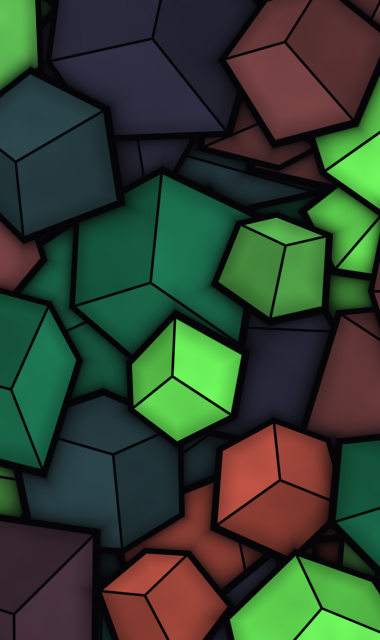
Write a Shadertoy shader that draws this background.

```glsl
const int   CUBE_COUNT   = 95;
const float SIZE_MIN     = 0.047;   // half edge, in canvas heights
const float SIZE_MAX     = 0.096;
const float BACK_GROWTH  = 0.5;     // extra size of the rearmost cubes
const float DARK_GROWTH  = 1.25;    // dark cubes are larger
const float MARGIN       = 0.13;    // scatter beyond the canvas
const float OUTLINE      = 0.0050;  // half widths
const float INNER_LINE   = 0.0020;
const float SHADOW_REACH = 0.013;
const float SHADOW_DEPTH = 0.65;
const float PERSPECTIVE  = 0.13;
const vec3  FACE_SHADE   = vec3(0.82, 0.96, 1.12);

const vec3 INK     = vec3(0.020, 0.020, 0.030);
const vec3 NAVY    = vec3(0.155, 0.155, 0.225);
const vec3 TEAL    = vec3(0.140, 0.225, 0.245);
const vec3 PLUM    = vec3(0.240, 0.165, 0.210);
const vec3 MAROON  = vec3(0.390, 0.215, 0.220);
const vec3 RED     = vec3(0.620, 0.270, 0.225);
const vec3 BROWN   = vec3(0.410, 0.325, 0.230);
const vec3 EMERALD = vec3(0.090, 0.390, 0.270);
const vec3 LEAF    = vec3(0.320, 0.650, 0.285);
const vec3 LIME    = vec3(0.370, 0.830, 0.310);
const vec3 ORANGE  = vec3(0.880, 0.560, 0.270);
const float DARK_SHARE = 0.24;

float hash(float n) { return fract(sin(n * 12.9898) * 43758.5453); }

float hash2(vec2 p) { return fract(sin(dot(p, vec2(12.9898, 78.233))) * 43758.5453); }

float cross2(vec2 a, vec2 b) { return a.x * b.y - a.y * b.x; }

float valueNoise(vec2 p) {
    vec2 i = floor(p), f = fract(p);
    f = f * f * (3.0 - 2.0 * f);
    return mix(mix(hash2(i), hash2(i + vec2(1, 0)), f.x),
               mix(hash2(i + vec2(0, 1)), hash2(i + vec2(1, 1)), f.x), f.y);
}

float segmentDistance(vec2 p, vec2 e) {
    return length(p - e * clamp(dot(p, e) / dot(e, e), 0.0, 1.0));
}

// Signed distance to the pair of silhouette sides parallel to e
float sideDistance(vec2 p, vec2 e, vec2 f, vec2 g) {
    return (abs(cross2(p, e)) - abs(cross2(f, e)) - abs(cross2(g, e))) / length(e);
}

// Weighted choice of the cube colour
vec3 pickColour(float t) {
    if (t < 0.07) return NAVY;
    if (t < 0.15) return TEAL;
    if (t < DARK_SHARE) return PLUM;
    if (t < 0.43) return MAROON;
    if (t < 0.52) return RED;
    if (t < 0.56) return BROWN;
    if (t < 0.73) return EMERALD;
    if (t < 0.83) return LEAF;
    if (t < 0.915) return LIME;
    return ORANGE;
}

void mainImage(out vec4 fragColor, in vec2 fragCoord) {
    vec2 uv = fragCoord / iResolution.y;
    vec2 canvas = vec2(iResolution.x / iResolution.y, 1.0);
    float aa = 0.8 / iResolution.y;
    float mottle = 0.65 * valueNoise(uv * 13.0) + 0.35 * valueNoise(uv * 37.0);
    vec3 colour = PLUM;

    // Cubes from back to front
    for (int i = 0; i < CUBE_COUNT; i++) {
        float id = float(i) + 1.0;
        float pick = fract(id * 0.61803 + 0.2 * hash(id + 0.7));
        float rear = 1.0 - id / float(CUBE_COUNT);
        float size = mix(SIZE_MIN, SIZE_MAX, hash(id + 0.1)) * (1.0 + BACK_GROWTH * rear);
        if (pick < DARK_SHARE) size *= DARK_GROWTH;

        // Even scatter with jitter
        vec2 spot = fract(id * vec2(0.75488, 0.56984));
        vec2 jitter = vec2(hash(id + 0.2), hash(id + 0.3)) - 0.5;
        vec2 p = uv - mix(vec2(-MARGIN), canvas + MARGIN, spot) - 0.08 * jitter;

        // Mild perspective
        float lean = 6.2832 * hash(id + 0.8);
        float w = max(1.0 + PERSPECTIVE * dot(p, vec2(cos(lean), sin(lean))) / size, 0.4);
        p /= w;

        // Projected half edges that point to the viewer
        float yaw = mix(0.4, 1.17, hash(id + 0.4));
        float tilt = mix(0.35, 0.9, hash(id + 0.5));
        float roll = 6.2832 * hash(id + 0.6);
        mat2 turn = size * mat2(cos(roll), sin(roll), -sin(roll), cos(roll));
        vec2 ex = turn * vec2(cos(yaw), -sin(yaw) * sin(tilt));
        vec2 ey = turn * vec2(0.0, cos(tilt));
        vec2 ez = turn * vec2(-sin(yaw), -cos(yaw) * sin(tilt));

        // Silhouette and the three edges that meet at the near corner
        float body = w * max(sideDistance(p, ex, ey, ez),
                         max(sideDistance(p, ey, ez, ex), sideDistance(p, ez, ex, ey)));
        vec2 q = ex + ey + ez - p;
        float edge = w * min(segmentDistance(q, 2.0 * ex),
                         min(segmentDistance(q, 2.0 * ey), segmentDistance(q, 2.0 * ez)));

        // Face shading
        float sx = cross2(ex, q), sy = cross2(ey, q), sz = cross2(ez, q);
        float shade = sx >= 0.0 && sy < 0.0 ? FACE_SHADE.z
                    : sy >= 0.0 && sz < 0.0 ? FACE_SHADE.x : FACE_SHADE.y;
        shade *= mix(0.8, 1.04, smoothstep(0.0, 0.035, -body));
        shade *= 0.92 + 0.16 * mottle;
        vec3 face = pickColour(pick) * shade;
        face = mix(INK, face, smoothstep(-aa, aa, edge - INNER_LINE));

        // Soft shadow, face, then outline
        float shadow = SHADOW_DEPTH * exp(-max(body - OUTLINE, 0.0) / SHADOW_REACH);
        colour = mix(colour, INK, shadow);
        colour = mix(colour, face, smoothstep(aa, -aa, body));
        colour = mix(colour, INK, smoothstep(aa, -aa, abs(body) - OUTLINE));
    }
    fragColor = vec4(colour, 1.0);
}
```
